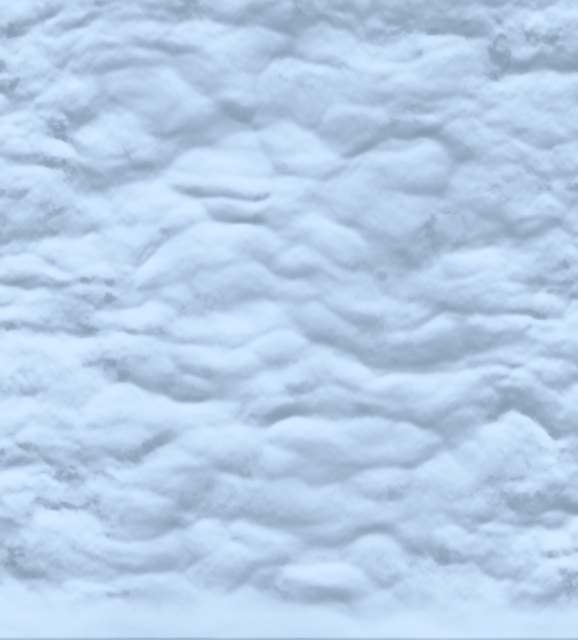
Reproduce this texture procedurally as a WebGL 2 fragment shader.

```glsl
#version 300 es
precision highp float;
// Soft banks of snow: overlapping wide pillows lit from above.
// A height field of warped domes and fine noise is shaded by its vertical
// slope, with rougher crumbs at the flanks and a smooth floor at the bottom.

uniform vec2 u_resolution;
out vec4 fragColor;

const vec3 SHADE = vec3(0.59, 0.67, 0.77);
const vec3 MID = vec3(0.72, 0.81, 0.92);
const vec3 BRIGHT = vec3(0.84, 0.93, 1.03);

vec2 hash2(vec2 p) {
  vec3 q = fract(vec3(p.xyx) * vec3(0.1031, 0.1030, 0.0973));
  q += dot(q, q.yzx + 33.33);
  return fract((q.xx + q.yz) * q.zy);
}

float noise(vec2 p) {
  vec2 i = floor(p), f = fract(p);
  f = f * f * f * (f * (f * 6.0 - 15.0) + 10.0);
  float low = mix(hash2(i).x, hash2(i + vec2(1, 0)).x, f.x);
  float high = mix(hash2(i + vec2(0, 1)).x, hash2(i + vec2(1, 1)).x, f.x);
  return mix(low, high, f.y);
}

float fbm(vec2 p) {
  float sum = 0.0, amp = 0.5;
  for (int i = 0; i < 4; i++) {
    sum += amp * noise(p);
    p = mat2(1.6, 1.2, -1.2, 1.6) * p + 17.3;
    amp *= 0.5;
  }
  return sum;
}

// Smooth union of one rounded mound per jittered cell.
float pillows(vec2 p, float softness) {
  vec2 cell = floor(p);
  float sum = 0.0;
  for (int y = -1; y <= 1; y++) {
    for (int x = -1; x <= 1; x++) {
      vec2 id = cell + vec2(x, y);
      vec2 rnd = hash2(id + 40.0);
      vec2 d = p - id - 0.05 - 0.9 * rnd;
      float radius = 0.75 + 0.45 * hash2(id + 91.0).y;
      sum += exp2((1.0 - dot(d, d) / (radius * radius)) * softness);
    }
  }
  return log2(sum) / softness;
}

vec2 warp(vec2 p, float freq) {
  return vec2(noise(p * freq), noise(p * freq + 31.7)) - 0.5;
}

float snowHeight(vec2 p, float rough) {
  vec2 q = p + 0.045 * warp(p, 7.0) + 0.015 * warp(p + 3.1, 21.0);
  q += rough * 0.007 * warp(p, 48.0);
  float h = 0.029 * pillows(q * vec2(6.8, 11.5), 17.0);
  h += 0.012 * pillows(q * vec2(14.0, 23.0) + 7.3, 13.0);
  h += 0.0052 * rough * pillows(q * vec2(28.0, 38.0) + 2.9, 11.0);
  h += 0.005 * fbm(q * vec2(22.0, 30.0));
  return h + (0.0008 + 0.0022 * rough) * fbm(p * vec2(64.0, 70.0));
}

vec3 snowColor(float tone) {
  vec3 lower = mix(SHADE, MID, tone * 2.0);
  vec3 upper = mix(MID, BRIGHT, min(tone * 2.0 - 1.0, 1.1));
  return tone < 0.5 ? lower : upper;
}

// Bright side saturates early, deep shade keeps a longer tail.
float shoulder(float x) {
  return 0.5 + (x > 0.0 ? 0.5 * tanh(2.1 * x) : 0.75 * tanh(1.4 * x));
}

void main() {
  vec2 p = gl_FragCoord.xy / u_resolution.y;
  float across = gl_FragCoord.x / u_resolution.x;

  // Flanks and the upper rim are crumbly, the middle is smooth.
  float flank = smoothstep(0.14, 0.46, abs(across - 0.5));
  float rim = smoothstep(0.78, 1.0, p.y);
  float rough = clamp(max(flank, 0.7 * rim) + 0.5 * (noise(p * 7.0) - 0.4), 0.15, 1.0);

  // Light from above: surfaces falling upwards are bright.
  float stepY = 0.0042;
  float above = snowHeight(p + vec2(0.0, stepY), rough);
  float below = snowHeight(p - vec2(0.0, stepY), rough);
  float slope = (below - above) / (2.0 * stepY);
  float tone = 0.53 + 0.98 * slope;

  // Hollows lie in shade; broad drifts vary gently.
  tone += 11.0 * (0.5 * (above + below) - 0.035);
  tone += 0.65 * (fbm(p * vec2(3.0, 4.5) + 5.0) - 0.47);

  // Small dark pits gather in patches on the undersides.
  float patches = smoothstep(0.45, 0.75, noise(p * vec2(13.0, 17.0) + 9.0));
  float pits = smoothstep(0.44, 0.72, fbm(p * vec2(52.0, 58.0) + 13.0));
  tone -= 0.5 * pits * patches * (0.35 + 0.65 * rough) * smoothstep(0.9, 0.3, tone);

  // Smooth bright floor with a thin shadow along its lower edge.
  float floorTop = 0.07 + 0.08 * (fbm(vec2(p.x * 8.0, 2.0)) - 0.5);
  float ground = 1.0 - smoothstep(floorTop - 0.035, floorTop + 0.03, p.y);
  float groundTone = 0.93 + 0.4 * (fbm(p * vec2(9.0, 22.0)) - 0.47);
  tone = mix(tone, groundTone, 0.85 * ground);
  tone -= 0.6 * (1.0 - smoothstep(0.001, 0.006, p.y));

  fragColor = vec4(clamp(snowColor(shoulder(tone - 0.5)), 0.0, 1.0), 1.0);
}
```
